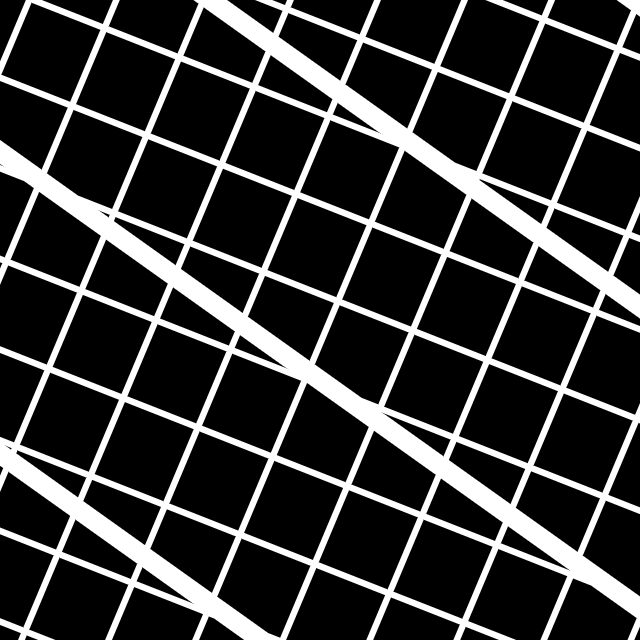
Write a Shadertoy shader that draws this pattern.

```glsl
// White skewed grid of thin lines crossed by wide diagonal bands on black.

#define LINE_WIDTH    0.0099
#define BAND_WIDTH    0.0306
#define SHALLOW_ANGLE 21.48
#define STEEP_ANGLE  -67.2
#define BAND_ANGLE    35.5
#define SHALLOW_STEP  0.1318
#define STEEP_STEP    0.1254
#define BAND_STEP     0.384
#define INK   vec3(1.0)
#define PAPER vec3(0.0)

// Coverage of evenly spaced parallel stripes, one of them through anchor.
// The angle is in degrees, measured downwards from the x axis.
float stripes(vec2 p, vec2 anchor, float angle, float spacing, float width, float pixel) {
    float a = radians(angle);
    float across = dot(p - anchor, vec2(sin(a), cos(a)));
    float dist = abs(fract(across / spacing + 0.5) - 0.5) * spacing;
    return clamp(0.5 + (0.5 * width - dist) / pixel, 0.0, 1.0);
}

void mainImage(out vec4 fragColor, in vec2 fragCoord) {
    vec2 p = fragCoord / iResolution.y;
    float pixel = 1.0 / iResolution.y;

    // Thin grid
    float shallow = stripes(p, vec2(0.5, 0.682), SHALLOW_ANGLE, SHALLOW_STEP, LINE_WIDTH, pixel);
    float steep = stripes(p, vec2(0.2437, 0.5), STEEP_ANGLE, STEEP_STEP, LINE_WIDTH, pixel);

    // Wide diagonals
    float bands = stripes(p, vec2(0.5, 0.406), BAND_ANGLE, BAND_STEP, BAND_WIDTH, pixel);

    // Union of all three families
    float ink = max(max(shallow, steep), bands);
    fragColor = vec4(mix(PAPER, INK, ink), 1.0);
}
```
